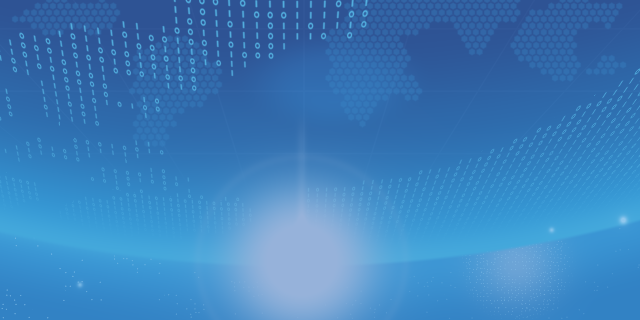
Write a WebGL 1 fragment shader that draws this background.

```glsl
precision highp float;
// A blue planet-rise backdrop: a curved horizon with a pale sun glow on it, and above it
// maps of hexagon dots and of ring and bar marks on a perspective lattice.
// Patches are unions of wobbled ellipses; sparkles come from hashed cells.
uniform vec2 u_resolution;

// Positions are in canvas heights: x runs 0..2, y runs 0..1.
const vec2 SUN = vec2(.943, .185);
const vec2 SIDE_GLOW = vec2(1.615, .175);
const float HALO_RADIUS = .325;
const float HEX_PITCH = .0236;
const float ROW_SLOPE = .0296;
const vec3 SKY_TOP = vec3(.18, .325, .58);
const vec3 SKY_MID = vec3(.18, .425, .68);
const vec3 SKY_LOW = vec3(.205, .595, .835);
const vec3 RIM = vec3(.275, .67, .865);
const vec3 GROUND_TOP = vec3(.225, .585, .83);
const vec3 GROUND_LOW = vec3(.195, .51, .77);
const vec3 HEX_COLOR = vec3(.22, .53, .78);
const vec3 MARK_COLOR = vec3(.34, .73, .91);
const vec3 SUN_COLOR = vec3(.59, .7, .855);
const vec3 SPARK_COLOR = vec3(.56, .78, .93);

float hash(vec2 p) {
  return fract(sin(dot(p, vec2(127.1, 311.7))) * 43758.5);
}

// Height of the curved horizon at x
float horizon(float x) {
  return .167 + .125 * (x - .93) * (x - .93);
}

// Positive inside an ellipse
float oval(vec2 p, float x, float y, float rx, float ry) {
  return 1. - length((p - vec2(x, y)) / vec2(rx, ry));
}

vec2 wobble(vec2 p) {
  return p + .011 * sin(p.yx * vec2(47, 39) + 2. * sin(p * 23.));
}

// Land filled with hexagon dots
float hexLand(vec2 p) {
  p = wobble(p);
  float west = max(oval(p, .55, .76, .14, .12), oval(p, .48, .62, .06, .09));
  west = max(west, oval(p, .22, .95, .17, .05));
  float middle = max(oval(p, 1.15, .82, .13, .15), oval(p, 1.12, .68, .06, .06));
  middle = max(middle, max(oval(p, 1.28, .72, .035, .04), oval(p, 1.22, .96, .14, .07)));
  float east = max(oval(p, 1.46, .98, .17, .06), oval(p, 1.5, .91, .06, .07));
  east = max(east, max(oval(p, 1.71, .88, .1, .1), oval(p, 1.76, .78, .05, .05)));
  east = max(east, max(oval(p, 1.83, .96, .11, .05), oval(p, 1.91, .79, .08, .025)));
  return step(0., max(west, max(middle, east)));
}

// Land filled with ring and bar marks; the right side is one rising sheet
float markLand(vec2 p) {
  float sheetTop = .42 + .34 * (p.x - .96) * (p.x - .96);
  float sheet = step(p.y, sheetTop) * step(.95, p.x);
  p = wobble(p);
  float upper = max(oval(p, .85, .97, .33, .11), oval(p, .4, .84, .48, .08));
  upper = max(upper, max(oval(p, .23, .7, .12, .09), oval(p, .45, .67, .08, .025)));
  upper = max(upper, max(oval(p, 0., .67, .07, .05), oval(p, .56, .75, .08, .035)));
  float lower = max(oval(p, .22, .53, .3, .028), oval(p, .44, .445, .16, .03));
  lower = max(lower, max(oval(p, .5, .33, .31, .07), oval(p, .03, .4, .1, .05)));
  return max(sheet, step(0., max(upper, lower)));
}

float hexDots(vec2 p, float aa) {
  vec2 pitch = HEX_PITCH * vec2(1., 1.732);
  vec2 a = mod(p, pitch) - .5 * pitch;
  vec2 b = mod(p + .5 * pitch, pitch) - .5 * pitch;
  vec2 g = dot(a, a) < dot(b, b) ? a : b;
  vec2 q = abs(g);
  float d = max(q.x, .5 * q.x + .866 * q.y) - .39 * HEX_PITCH;
  return smoothstep(aa, -aa, d) * hexLand(p - g);
}

// Rings and bars whose rows and columns shrink toward the horizon
float marks(vec2 p, float h, float aa) {
  float leftPitch = (.036 + .008 * h) * (h < .2 ? .6 : 1.);
  float rightPitch = .022 + .026 * h;
  vec2 size = vec2(p.x < .95 ? leftPitch : rightPitch, .0105 + ROW_SLOPE * h);
  vec2 grid = vec2((p.x - .95) / size.x, log(size.y) / ROW_SLOPE);
  vec2 g = (fract(grid) - .5) * size;
  float r = .23 * size.y;
  float ring = abs(length(g * vec2(1.25, 1.)) - r);
  float bar = length(vec2(g.x, max(abs(g.y) - r, 0.)));
  float d = hash(floor(grid)) < .5 ? ring : bar;
  return smoothstep(aa, -aa, d - .34 * r) * markLand(p - g);
}

// One round speck in some cells of a grid
float specks(vec2 p, float pitch, float share) {
  vec2 id = floor(p / pitch);
  vec2 center = .25 + .5 * vec2(hash(id + 3.1), hash(id + 7.7));
  float d = length(fract(p / pitch) - center);
  return step(hash(id), share) * smoothstep(.25, .05, d);
}

float spark(vec2 p, float x, float y, float r) {
  float d = length(p - vec2(x, y)) / r;
  return exp(-d * d) + .25 * exp(-d * .8);
}

void main() {
  vec2 p = gl_FragCoord.xy / u_resolution.y;
  p.x *= 2. * u_resolution.y / u_resolution.x;
  float aa = 1. / u_resolution.y;
  float h = p.y - horizon(p.x);
  float up = max(h, 0.);

  // Sky with a soft cloud and a bright rim
  vec3 sky = mix(SKY_LOW, SKY_MID, smoothstep(.04, .43, up));
  sky = mix(sky, SKY_TOP, smoothstep(.34, .74, up));
  sky += vec3(.01, .06, .07) * smoothstep(0., .7, oval(p, 1.04, .75, .32, .17));
  sky = mix(sky, RIM, .85 * exp(-up * up / .006));

  // Faint perspective lines
  float fan = .05 + .31 * p.y;
  float column = abs(fract((p.x - .95) / fan + .5) - .5) * fan;
  float row = abs(fract((p.y - .52) / .195 + .5) - .5) * .195;
  sky += .014 * smoothstep(1.5 * aa, 0., min(column, row)) * smoothstep(.2, .4, h);

  // Maps
  sky = mix(sky, HEX_COLOR, .36 * hexDots(p, aa));
  float markFade = smoothstep(.03, .2, h) * mix(.55, .9, smoothstep(.2, .6, h));
  sky = mix(sky, MARK_COLOR, markFade * marks(p, up, aa));

  // Ground with clustered dust and a speckled side glow
  vec3 ground = mix(GROUND_LOW, GROUND_TOP, smoothstep(-.22, 0., h));
  ground = mix(ground, RIM, .6 * exp(min(h, 0.) / .03) * smoothstep(1.2, .3, p.x));
  float side = length(p - SIDE_GLOW);
  ground = mix(ground, SUN_COLOR, .55 * exp(-side * side / .016));
  float dust = .35 * smoothstep(.19, .14, side) * specks(p, .011, .7);
  float cluster = smoothstep(.1, .9, sin(p.x * 17. + 1.) * sin(p.y * 29. + p.x * 6.));
  float leftDust = .2 + .35 * smoothstep(.9, .1, p.x);
  dust += leftDust * specks(p, .014, .04 + .25 * cluster);
  ground = mix(ground, SPARK_COLOR, min(dust, 1.));
  vec3 color = mix(ground, sky, smoothstep(-.006, .008, h));

  // Sun, halo and upright ray
  vec2 s = p - SUN;
  float d = length(s);
  float glow = 1.08 * (1. - exp(-2.6 * exp(-d * d / .028)));
  glow += .12 * exp(-d * d / .12);
  float halo = (d - HALO_RADIUS) / .014;
  glow += .07 * exp(-halo * halo);
  float ray = smoothstep(.48, .36, s.y) * smoothstep(0., .1, s.y);
  glow += .12 * ray * exp(-s.x * s.x / .0002);
  color = mix(color, SUN_COLOR, min(glow, 1.));

  // Bright sparks
  float sparks = spark(p, 1.948, .312, .012) + .7 * spark(p, 1.724, .281, .008);
  sparks += .6 * spark(p, .25, .11, .008);
  color = mix(color, SPARK_COLOR, min(sparks, 1.));
  gl_FragColor = vec4(color, 1.);
}
```
